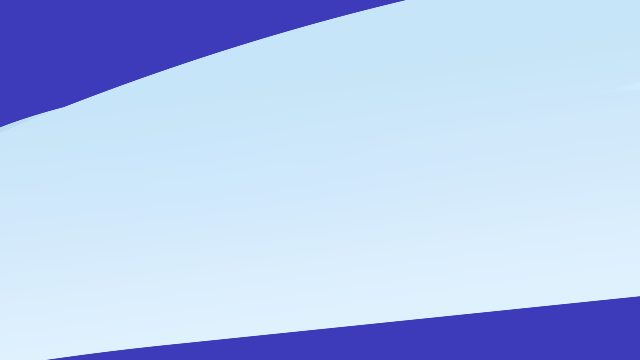
Reproduce this background procedurally as a Shadertoy shader.

```glsl
const vec3 INDIGO = vec3(0.238, 0.232, 0.728);
const vec3 SKY_HIGH = vec3(0.781, 0.898, 0.973);
const vec3 SKY_MID = vec3(0.820, 0.912, 0.982);
const vec3 SKY_LOW = vec3(0.876, 0.945, 0.994);
const vec3 SLIVER = vec3(0.735, 0.860, 0.945);
const vec3 COOL_TINT = vec3(-0.008, -0.002, 0.007);
const vec2 COOL_CENTER = vec2(0.36, 0.50);
const float SKY_TILT = 0.25;        // rise of the colour bands across the canvas
const float SKY_MID_LEVEL = 0.38;
const float SKY_TOP_LEVEL = 0.70;
const float SLIVER_WIDTH = 0.10;
const float SLIVER_HEIGHT = 0.015;
const float WISP_START = 0.93;
const float WISP_STRENGTH = 0.018;

// Height of the smooth arc below the upper corner
float upperArc(float x) {
    return 0.631 + x * (0.7413 - 0.2523 * x);
}

// Straight rise that bends down towards the left
float lowerEdge(float x) {
    float bend = max(0.26 - x, 0.0);
    return 0.0417 + 0.183 * (x - 0.26) - 0.2 * bend * bend;
}

// Smooth coverage of the region above an edge
float above(float y, float edge) {
    float halfPixel = 0.5 / iResolution.y;
    return smoothstep(-halfPixel, halfPixel, y - edge);
}

vec3 skyColor(vec2 uv) {
    float level = uv.y - SKY_TILT * uv.x;
    vec3 color = mix(SKY_LOW, SKY_MID, clamp(level / SKY_MID_LEVEL, 0.0, 1.0));
    color = mix(color, SKY_HIGH, smoothstep(SKY_MID_LEVEL - 0.04, SKY_TOP_LEVEL, level));

    // Cool glow left of the centre
    vec2 offset = (uv - COOL_CENTER) / vec2(0.28, 0.14);
    color += COOL_TINT * exp(-dot(offset, offset));

    // Pale wisp widening towards the right edge
    float along = clamp((uv.x - WISP_START) / (1.0 - WISP_START), 0.0, 1.0);
    float center = mix(0.742, 0.762, along);
    float thickness = mix(0.003, 0.014, along);
    float wisp = 1.0 - smoothstep(0.4, 1.0, abs(uv.y - center) / thickness);
    return color + WISP_STRENGTH * along * wisp;
}

void mainImage(out vec4 fragColor, in vec2 fragCoord) {
    vec2 uv = fragCoord / iResolution.xy;
    float arc = upperArc(uv.x);
    float sliverFade = 1.0 - pow(min(uv.x / SLIVER_WIDTH, 1.0), 1.5);
    float upperEdge = arc + SLIVER_HEIGHT * sliverFade;

    // Sky, the shaded sliver at the left, then both corner shapes
    vec3 color = skyColor(uv);
    color = mix(color, SLIVER, above(uv.y, arc) * sliverFade);
    color = mix(color, INDIGO, above(uv.y, upperEdge));
    color = mix(color, INDIGO, 1.0 - above(uv.y, lowerEdge(uv.x)));
    fragColor = vec4(color, 1.0);
}
```
